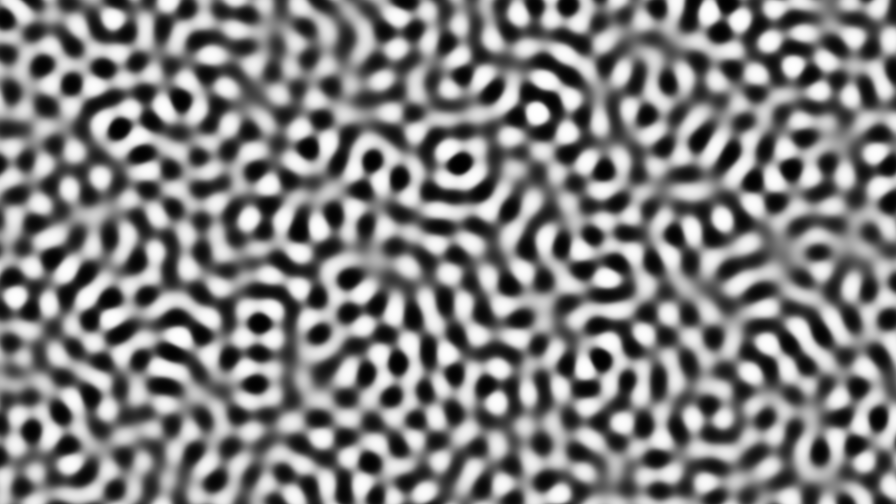
Reproduce this pattern procedurally as a Shadertoy shader.

```glsl
// Three independent random values in 0..1 from one number
vec3 hash3(float n) {
    vec3 p = fract(n * vec3(0.1031, 0.1030, 0.0973));
    p += dot(p, p.yzx + 33.33);
    return fract((p.xxy + p.yzz) * p.zyx);
}

// Band-limited isotropic noise: plane waves of similar length, unit variance
float waveNoise(vec2 p) {
    const int WAVES = 96;
    float sum = 0.0;
    for (int i = 0; i < WAVES; i++) {
        vec3 rnd = hash3(float(i) + 17.0);
        // Jittered directions cover the half circle evenly
        float angle = 3.14159 * (float(i) + rnd.x) / float(WAVES);
        float frequency = mix(14.0, 18.2, rnd.y);
        vec2 direction = vec2(cos(angle), sin(angle));
        sum += cos(6.28318 * (frequency * dot(p, direction) + rnd.z));
    }
    return sum * sqrt(2.0 / float(WAVES));
}

void mainImage(out vec4 fragColor, in vec2 fragCoord) {
    vec2 p = (fragCoord - 0.5 * iResolution.xy) / iResolution.y;

    // Soft saturation spreads the greys evenly from black to white
    float grey = 0.5 + 0.5 * tanh(0.82 * waveNoise(p + vec2(2.3, 1.7)));
    fragColor = vec4(vec3(grey), 1.0);
}
```
